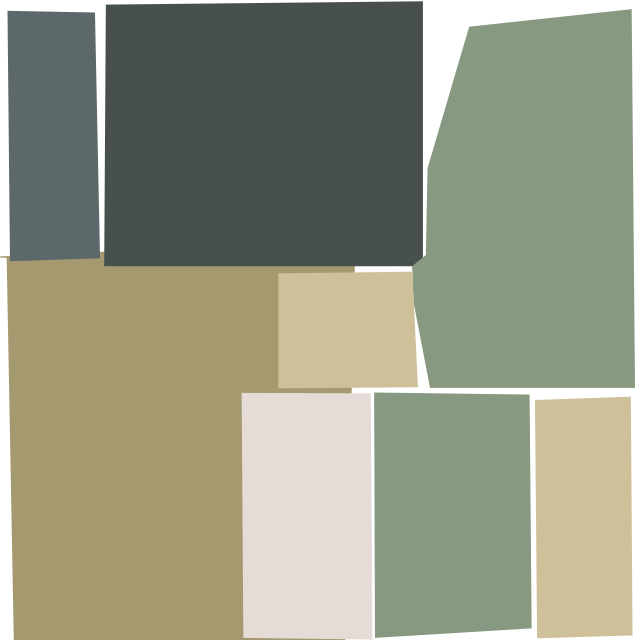
A three.js fragment shader for this background:

```glsl
#define PAPER vec3(1.0, 1.0, 1.0)
#define SLATE vec3(0.365, 0.408, 0.416)
#define CHARCOAL vec3(0.282, 0.314, 0.302)
#define SAGE vec3(0.529, 0.600, 0.506)
#define OCHRE vec3(0.647, 0.600, 0.440)
#define SAND vec3(0.808, 0.757, 0.600)
#define BLUSH vec3(0.898, 0.863, 0.843)

varying vec2 vUv;

// Signed distance to the line a-b, positive on its left
float edge(vec2 p, vec2 a, vec2 b) {
  vec2 d = normalize(b - a);
  return dot(p - a, vec2(-d.y, d.x));
}

// Convex quad with clockwise corners, negative inside
float quad(vec2 p, vec2 a, vec2 b, vec2 c, vec2 d) {
  return max(max(edge(p, a, b), edge(p, b, c)),
             max(edge(p, c, d), edge(p, d, a)));
}

// Tall block with a slanted shoulder and a notch on its left side
float notchedBlock(vec2 p) {
  vec2 shoulder = vec2(0.7331, 0.9583);
  vec2 topRight = vec2(0.9870, 0.9857);
  vec2 lowRight = vec2(0.9922, 0.3939);
  vec2 lowLeft = vec2(0.6719, 0.3939);
  vec2 hip = vec2(0.6460, 0.5286);
  vec2 tip = vec2(0.6439, 0.5840);
  vec2 notch = vec2(0.6654, 0.6016);
  vec2 neck = vec2(0.6680, 0.7370);

  float right = max(edge(p, shoulder, topRight), edge(p, topRight, lowRight));
  float base = max(edge(p, lowRight, lowLeft), edge(p, lowLeft, hip));
  float left = max(edge(p, hip, tip), edge(p, neck, shoulder));
  float inset = min(edge(p, tip, notch), edge(p, notch, neck));
  return max(max(right, base), max(left, inset));
}

// Lay a shape over the colour with a one-pixel soft edge
void paint(inout vec3 color, vec3 ink, float dist) {
  float pixel = fwidth(vUv.x);
  color = mix(color, ink, clamp(0.5 - dist / pixel, 0.0, 1.0));
}

void main() {
  vec2 p = vUv;
  vec3 color = PAPER;

  // Large ochre field and its thin tail at the left border
  paint(color, OCHRE, quad(p, vec2(0.0104, 0.5999), vec2(0.5555, 0.6245),
                              vec2(0.5393, -0.01), vec2(0.0217, -0.01)));
  paint(color, OCHRE, quad(p, vec2(-0.01, 0.5990), vec2(0.02, 0.6003),
                              vec2(0.02, 0.5970), vec2(-0.01, 0.5978)));

  // Dark upper blocks
  paint(color, SLATE, quad(p, vec2(0.0117, 0.9831), vec2(0.1484, 0.9805),
                              vec2(0.1563, 0.5964), vec2(0.0156, 0.5918)));
  paint(color, CHARCOAL, quad(p, vec2(0.1654, 0.9928), vec2(0.6608, 0.9980),
                                 vec2(0.6608, 0.5840), vec2(0.1628, 0.5840)));

  // Right block and the central card beside it
  paint(color, SAGE, notchedBlock(p));
  paint(color, SAND, quad(p, vec2(0.4349, 0.5729), vec2(0.6443, 0.5755),
                             vec2(0.6530, 0.3949), vec2(0.4349, 0.3932)));

  // Bottom row
  paint(color, BLUSH, quad(p, vec2(0.3776, 0.3861), vec2(0.5794, 0.3854),
                              vec2(0.5820, 0.0007), vec2(0.3802, 0.0033)));
  paint(color, SAGE, quad(p, vec2(0.5846, 0.3867), vec2(0.8275, 0.3835),
                             vec2(0.8307, 0.0182), vec2(0.5859, 0.0033)));
  paint(color, SAND, quad(p, vec2(0.8359, 0.3750), vec2(0.9857, 0.3802),
                             vec2(0.9883, 0.0072), vec2(0.8392, 0.0026)));

  gl_FragColor = vec4(color, 1.0);
}
```
